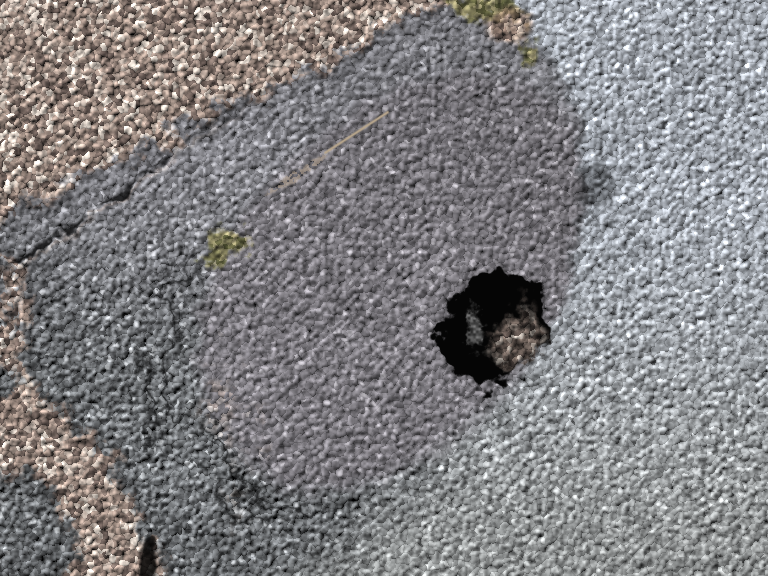
A WebGL 2 fragment shader for this texture:

```glsl
#version 300 es
precision highp float;
// Weathered asphalt: a dark oval patch with a pothole, ringed by cracked
// tar, between brown gravel on the left and pale road on the right.
// Curved masks are roughened by noise and filled with embossed grit.
uniform vec2 u_resolution;
out vec4 fragColor;

float hash(vec2 p) { return fract(sin(dot(p, vec2(127.1, 311.7))) * 43758.5453); }

float noise(vec2 p) {
  vec2 i = floor(p), f = fract(p);
  f = f * f * (3.0 - 2.0 * f);
  return mix(mix(hash(i), hash(i + vec2(1, 0)), f.x),
             mix(hash(i + vec2(0, 1)), hash(i + vec2(1, 1)), f.x), f.y);
}

// Layered noise centred on zero
float fbm(vec2 p) {
  float sum = -0.5, amp = 0.53;
  for (int i = 0; i < 4; i++) {
    sum += amp * noise(p);
    p = mat2(1.6, 1.2, -1.2, 1.6) * p + 7.3;
    amp *= 0.5;
  }
  return sum;
}

// Nearest stone: x = distance, y = random id, z = slope towards the sun
vec3 stones(vec2 p) {
  p += 0.7 * vec2(noise(p * 1.3), noise(p * 1.3 + 31.0));
  vec3 best = vec3(9.0, 0.0, 0.0);
  for (int y = -1; y <= 1; y++)
    for (int x = -1; x <= 1; x++) {
      vec2 c = floor(p) + vec2(x, y);
      vec2 r = p - c - vec2(hash(c), hash(c + 41.7));
      float d = length(r);
      if (d < best.x) best = vec3(d, hash(c + 17.3), dot(r, vec2(-0.6, 0.8)));
    }
  return best;
}

float inside(float d, float soft) { return 1.0 - smoothstep(-soft, soft, d); }

float disc(vec2 p, vec2 centre, vec2 radius) {
  return (length((p - centre) / radius) - 1.0) * min(radius.x, radius.y);
}

float segment(vec2 p, vec2 a, vec2 b) {
  vec2 ab = b - a;
  return length(p - a - ab * clamp(dot(p - a, ab) / dot(ab, ab), 0.0, 1.0));
}

vec3 asphalt(vec3 base, vec3 s, float relief, float contrast) {
  float tone = 0.4 * (s.y - 0.5) + 0.35 * s.z + 0.95 * relief - 0.3 * smoothstep(0.45, 0.85, s.x);
  float glint = smoothstep(0.87, 0.95, s.y) * inside(s.x - 0.35, 0.2);
  return base * (1.04 + contrast * tone) + glint * contrast * 0.24;
}

vec3 gravel(vec3 s, float relief) {
  vec3 c = mix(vec3(0.38, 0.33, 0.31), vec3(0.62, 0.55, 0.51), smoothstep(0.0, 0.45, s.y));
  c = mix(c, vec3(0.85, 0.81, 0.77), smoothstep(0.55, 1.0, s.y));
  return c * (1.02 + 0.3 * s.z + 0.7 * relief - 0.35 * smoothstep(0.4, 0.85, s.x));
}

void main() {
  vec2 p = gl_FragCoord.xy / u_resolution.y;
  float aa = 1.2 / u_resolution.y;
  float broad = fbm(p * 5.0), rough = fbm(p * 24.0 + 3.0), ragged = fbm(p * 60.0);
  float wobble = 0.05 * rough + 0.03 * broad + 0.025 * ragged;
  float grain = noise(p * 210.0);
  float relief = noise(p * 130.0) - noise(p * 130.0 + vec2(-0.45, 0.6)) + 0.5 * (grain - 0.5);
  vec3 grit = stones(p * 105.0);

  // Region boundaries; negative is inside
  float bank = 0.635 + 0.36 * p.x + 0.16 * p.x * p.x;
  float verge = 0.04 + 0.22 * (1.0 - smoothstep(0.08, 0.40, p.y));
  float loose = min(bank - p.y, max(p.x - verge, p.y - 0.54)) + 1.6 * wobble;
  float rise = p.y - 0.70;
  float road = 1.02 - (rise > 0.0 ? 1.9 : 1.0) * rise * rise - p.x + wobble;
  vec2 q = p - vec2(0.69, 0.51), axis = vec2(0.682, 0.731);
  float oval = length(vec2(dot(q, axis) / 0.41, dot(q, vec2(-axis.y, axis.x)) / 0.28));

  // Tar ring, inner patch and pale road
  vec3 ring = mix(vec3(0.41, 0.42, 0.43), vec3(0.48, 0.48, 0.50), smoothstep(0.3, 0.75, p.y));
  float ringContrast = mix(1.0, 0.7, smoothstep(0.4, 0.7, p.y));
  vec3 col = asphalt(ring * (1.0 + 0.25 * broad), grit, relief, ringContrast);
  vec3 patchCol = asphalt(vec3(0.46, 0.45, 0.47) * (1.0 + 0.2 * broad), grit, relief, 0.7);
  col = mix(col, patchCol, inside(oval - 1.0 + 2.0 * wobble, 0.06));
  vec3 roadBase = mix(vec3(0.55, 0.56, 0.56), vec3(0.62, 0.64, 0.67), smoothstep(0.0, 0.7, p.y));
  float roadSoft = mix(0.13, 0.015, smoothstep(0.1, 0.45, p.y));
  col = mix(col, asphalt(roadBase * (1.0 + 0.1 * broad), grit, relief, 0.72), inside(road, roadSoft));
  col *= 1.0 - 0.35 * inside(abs(road) - 0.003, 0.009) * smoothstep(0.45, 0.6, p.y);
  col *= 1.0 - 0.35 * inside(disc(p, vec2(1.033, 0.67), vec2(0.025)) + wobble, 0.012);

  // Gravel banks with tar crumbs at the left border
  float crumbs = min(disc(p, vec2(0.04, 0.08), vec2(0.08, 0.09)),
    min(disc(p, vec2(0.0, 0.48), vec2(0.02, 0.035)), disc(p, vec2(0.0, 0.335), vec2(0.02, 0.025))));
  loose = max(loose, -crumbs - 1.6 * wobble);
  vec3 pebbles = gravel(grit, relief);
  col *= 1.0 - 0.28 * inside(abs(loose - 0.012) - 0.008, 0.012);
  col = mix(col, pebbles, inside(loose + 0.02 * (grit.y - 0.5), 0.012));
  float sand = inside(disc(p, vec2(0.39, 0.26), vec2(0.035, 0.07)) + 2.5 * wobble, 0.03);
  col = mix(col, pebbles, 0.5 * sand * step(0.35, grit.y));

  // Cracks follow the gravel bank and the oval
  float seam = p.y - bank + 0.11 - 0.3 * p.x + 0.8 * wobble;
  float seamFade = 1.0 - smoothstep(0.2, 0.55, p.x);
  col = mix(col, pebbles, 0.5 * seamFade * inside(abs(seam + 0.012) - 0.003, 0.006));
  col *= 1.0 - 0.75 * seamFade * inside(abs(seam) - 0.004 - 0.03 * rough, 0.005);
  float corner = (1.0 - smoothstep(0.45, 0.68, p.x)) * (1.0 - smoothstep(0.5, 0.62, p.y));
  for (float k = 0.0; k < 3.0; k++) {
    float crack = abs(oval - 1.08 - 0.1 * k + 0.2 * broad + 0.2 * rough + 0.1 * ragged) * 0.3;
    float gap = smoothstep(0.25, 0.6, noise(p * 9.0 + k * 13.0));
    col *= 1.0 - 0.65 * corner * gap * inside(crack - 0.003, 0.005);
  }
  col *= 1.0 - 0.85 * inside(disc(p, vec2(0.257, 0.04), vec2(0.009, 0.045)) + 0.4 * wobble, 0.004);

  // Pothole with lit rubble
  float hole = max(disc(p, vec2(0.857, 0.425), vec2(0.092, 0.108)), dot(p, vec2(0.69, -0.72)) - 0.36);
  hole += 0.06 * rough + 0.035 * ragged;
  col *= 1.0 - 0.25 * inside(hole - 0.008, 0.018);
  float rubble = disc(p, vec2(0.895, 0.405), vec2(0.042, 0.048)) + 0.09 * rough + 0.05 * ragged;
  vec3 pit = mix(vec3(0.02), pebbles * (0.62 + 1.2 * ragged), inside(rubble, 0.012));
  float sliver = disc(p, vec2(0.828, 0.43), vec2(0.012, 0.03)) + 0.04 * ragged;
  pit = mix(pit, vec3(0.34) * (0.4 + grain), inside(sliver, 0.006));
  col = mix(col, pit, inside(hole, 2.0 * aa));

  // Dry stick, its sandy trail, small weeds and soil
  float trail = segment(p, vec2(0.46, 0.66), vec2(0.565, 0.73)) + 0.03 * rough;
  col = mix(col, vec3(0.70, 0.63, 0.56), 0.6 * inside(trail - 0.003, 0.004) * step(0.4, grain));
  float stick = segment(p, vec2(0.565, 0.735), vec2(0.673, 0.805));
  col = mix(col, vec3(0.72, 0.65, 0.55), inside(stick - 0.002, aa));
  float weeds = min(disc(p, vec2(0.84, 0.99), vec2(0.042, 0.022)),
    min(disc(p, vec2(0.385, 0.575), vec2(0.032, 0.024)), disc(p, vec2(0.92, 0.91), vec2(0.013, 0.02))));
  vec3 leaf = mix(vec3(0.34, 0.35, 0.18), vec3(0.74, 0.70, 0.50), grit.y) * (0.8 + 0.6 * relief);
  col = mix(col, leaf, 0.85 * inside(weeds + 0.05 * rough + 0.04 * ragged, 0.007));
  float soil = disc(p, vec2(0.88, 0.95), vec2(0.03, 0.022)) + 0.06 * rough;
  col = mix(col, pebbles * vec3(0.95, 0.87, 0.8), 0.7 * inside(soil, 0.012));
  fragColor = vec4(clamp(col, 0.0, 1.0), 1.0);
}
```
